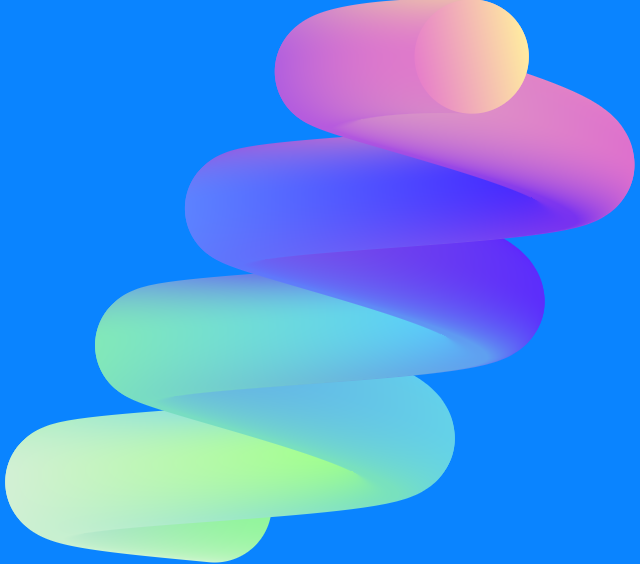
Give the GLSL for this background, as a WebGL 2 fragment shader.

```glsl
#version 300 es
precision highp float;
uniform vec2 u_resolution;
out vec4 fragColor;

// Design grid: the canvas is GRID units tall, y runs downwards
const float GRID = 678.0;
const float RADIUS = 68.7;
const int STRANDS = 8;
const int STEPS = 32;
const vec2 FIRST_TURN = vec2(399.0, 86.0);
const vec2 TURN_STEP = vec2(-108.0, 164.5);
const vec2 RIGHT_TURN = vec2(295.0, 112.0);
const vec2 TUBE_FRONT = vec2(168.0, -18.0);
const vec2 TUBE_BACK = vec2(183.0, 28.0);
const vec3 BACKDROP = vec3(10.0, 132.0, 255.0);

// Rim colours (0 to 255) at both ends of each strand, front to back
const vec3 RIM_TOP[9] = vec3[9](
  vec3(235, 185, 175), vec3(210, 130, 205), vec3(235, 140, 190),
  vec3(145, 92, 228), vec3(95, 25, 255), vec3(108, 172, 222),
  vec3(88, 205, 255), vec3(180, 240, 195), vec3(150, 245, 160));
const vec3 RIM_LEFT[9] = vec3[9](
  vec3(222, 122, 203), vec3(178, 95, 222), vec3(70, 40, 255),
  vec3(92, 130, 255), vec3(90, 205, 250), vec3(130, 232, 185),
  vec3(160, 255, 140), vec3(210, 240, 212), vec3(200, 240, 205));
const vec3 RIM_RIGHT[9] = vec3[9](
  vec3(245, 200, 180), vec3(222, 160, 195), vec3(222, 112, 205),
  vec3(120, 75, 230), vec3(92, 45, 252), vec3(100, 175, 230),
  vec3(100, 210, 232), vec3(160, 225, 195), vec3(145, 245, 155));
const vec3 RIM_BOTTOM[9] = vec3[9](
  vec3(215, 135, 200), vec3(182, 90, 222), vec3(120, 50, 240),
  vec3(95, 115, 252), vec3(95, 160, 240), vec3(120, 220, 195),
  vec3(120, 225, 190), vec3(200, 240, 208), vec3(205, 245, 205));

vec2 bezier(vec2 a, vec2 b, vec2 c, vec2 d, float t) {
  float s = 1.0 - t;
  return s * s * s * a + 3.0 * s * s * t * b + 3.0 * s * t * t * c + t * t * t * d;
}

// Centre line: odd strands run to the right, even strands return to the left
vec2 strandPoint(int strand, float t) {
  vec2 origin = FIRST_TURN + TURN_STEP * float(max(strand - 1, 0) / 2);
  if (strand == 0)
    return origin + bezier(TUBE_FRONT, vec2(75, -22), vec2(4, -10), vec2(0), t);
  if (strand == STRANDS - 1)
    return origin + bezier(vec2(0), vec2(6, 12), vec2(100, 20), TUBE_BACK, t);
  if (strand % 2 == 1)
    return origin + bezier(vec2(0), vec2(13, 14), vec2(298, 78), RIGHT_TURN, t);
  return origin + bezier(RIGHT_TURN, vec2(290, 139), vec2(-100, 146), TURN_STEP, t);
}

vec3 rimColor(int key, vec2 normal) {
  vec3 vertical = normal.y < 0.0 ? RIM_TOP[key] : RIM_BOTTOM[key];
  vec3 side = normal.x < 0.0 ? RIM_LEFT[key] : RIM_RIGHT[key];
  float sideWeight = normal.x < 0.0 ? normal.x * normal.x : normal.x;
  return mix(vertical, side, sideWeight);
}

float coverage(float dist, float pixel) {
  return 1.0 - clamp((dist - RADIUS) / pixel + 0.5, 0.0, 1.0);
}

// Sweeps a disc along one strand; returns colour and coverage of its front rim
vec4 sweepStrand(int strand, vec2 p, float pixel) {
  float outer = RADIUS - 0.5 * pixel;
  float nearest = 1e4;
  float along = 0.0;
  vec2 normal = vec2(0.0, 1.0);
  vec2 a = strandPoint(strand, 0.0);
  for (int i = 1; i <= STEPS; i++) {
    vec2 b = strandPoint(strand, float(i) / float(STEPS));
    vec2 dir = b - a;
    vec2 rel = p - a;
    float len2 = dot(dir, dir);
    float proj = dot(rel, dir);
    float h = clamp(proj / len2, 0.0, 1.0);
    float dist = length(rel - dir * h);
    if (dist < nearest) {
      nearest = dist;
      // Earliest disc on this piece whose rim reaches the point
      if (dist < outer) {
        float root = proj * proj - len2 * (dot(rel, rel) - outer * outer);
        h = clamp((proj - sqrt(max(root, 0.0))) / len2, 0.0, 1.0);
      }
      along = (float(i - 1) + h) / float(STEPS);
      normal = rel - dir * h;
    }
    if (dist < outer) break;
    a = b;
  }
  normal /= max(length(normal), 0.001);
  vec3 color = mix(rimColor(strand, normal), rimColor(strand + 1, normal),
                   smoothstep(0.0, 1.0, along));
  return vec4(color, coverage(nearest, pixel));
}

// Front disc with a pink to yellow gradient
vec4 frontCap(vec2 p, float pixel) {
  vec2 rel = p - FIRST_TURN - TUBE_FRONT;
  float g = 0.5 + 0.5 * dot(rel / RADIUS, vec2(0.98, -0.2));
  vec3 color = mix(vec3(230, 126, 202), vec3(255, 236, 160), clamp(g, 0.0, 1.0));
  return vec4(color, coverage(length(rel), pixel));
}

void main() {
  float pixel = GRID / u_resolution.y;
  vec2 p = vec2(gl_FragCoord.x, u_resolution.y - gl_FragCoord.y) * pixel;

  // Composite from front to back
  vec4 layer = frontCap(p, pixel);
  vec3 color = layer.rgb * layer.a;
  float open = 1.0 - layer.a;
  for (int strand = 0; strand < STRANDS; strand++) {
    if (open < 0.002) break;
    layer = sweepStrand(strand, p, pixel);
    color += layer.rgb * layer.a * open;
    open *= 1.0 - layer.a;
  }
  fragColor = vec4((color + BACKDROP * open) / 255.0, 1.0);
}
```
